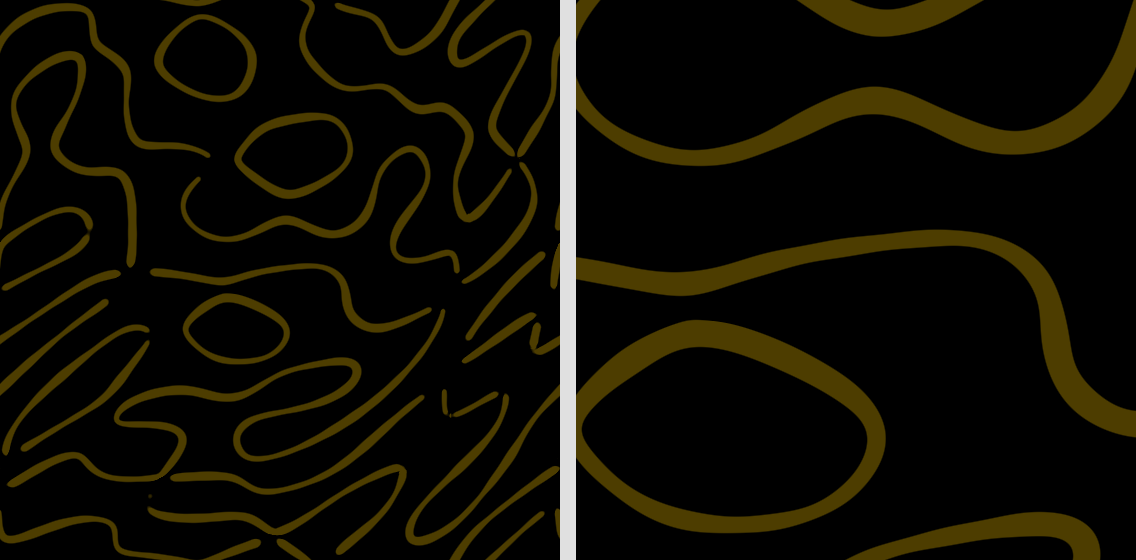
Left, the full canvas; right, a detail of the centre.
A WebGL 2 fragment shader for this pattern:

```glsl
#version 300 es
precision highp float;

uniform vec2 u_resolution;
out vec4 outColor;

const float PI = 3.14159265;
const float TAU = 2.0 * PI;

// Colours
const vec3 GROUND = vec3(0.0);
const vec3 INK = vec3(0.302, 0.239, 0.0);

// Layout of the meandering lines
const int WAVES = 24;
const float CYCLES_ACROSS = 7.3;
const float CYCLES_ALONG = 4.1;
const float GRAIN_ANGLE = 0.62;
const float RADIUS_SPREAD = 0.2;

// Slow shear that turns the lines from steep to flat over the canvas
const vec2 SHEAR = vec2(0.5, 0.42);
const vec2 SHEAR_PHASE = vec2(0.75, 0.4);

// Stroke shape
const float HALF_WIDTH = 0.0064;
const float SWELL = 0.28;
const float WOBBLE = 0.07;
const float EDGE_PIXELS = 1.4;

// Breaks where neighbouring lines come close
const float CUT_RADIUS = 14.0;
const float CUT_ANGLE = -0.7;
const float CUT_OFFSET = 0.85;
const float CUT_INSET = 0.009;
const float CUT_MIN_RATE = 8000.0;

// Search for the nearest point of a line
const int STEPS = 3;
const float MAX_STEP = 0.012;

struct Field {
    float value;
    vec2 slope;
    mat2 bend;
};

float hash(float n) {
    return fract(sin(n * 12.9898 + 4.137) * 43758.547);
}

vec2 direction(float angle) {
    return vec2(cos(angle), sin(angle));
}

// Sum of random waves with whole cycle counts, so that it wraps
Field waveField(vec2 p) {
    vec2 along = direction(GRAIN_ANGLE);
    vec2 across = vec2(along.y, -along.x);
    vec2 turn = TAU * (p.yx - SHEAR_PHASE);
    vec2 sheared = p + SHEAR * sin(turn) / TAU;
    vec2 shear = SHEAR * cos(turn);
    mat2 jacobian = mat2(1.0, shear.y, shear.x, 1.0);
    Field field = Field(0.0, vec2(0.0), mat2(0.0));
    float amplitude = sqrt(2.0 / float(WAVES));

    for (int i = 0; i < WAVES; i++) {
        float id = float(i);
        vec2 heading = direction(PI * (id + hash(id)) / float(WAVES));
        float radius = 1.0 + RADIUS_SPREAD * (2.0 * hash(id + 37.0) - 1.0);
        vec2 cycles = round(radius * (CYCLES_ACROSS * heading.x * across
                                    + CYCLES_ALONG * heading.y * along));
        float phase = TAU * (dot(cycles, sheared) + hash(id + 71.0));
        vec2 k = TAU * cycles * jacobian;
        float s = amplitude * sin(phase);
        field.value += s;
        field.slope += k * amplitude * cos(phase);
        field.bend -= outerProduct(k, k) * s;
    }
    return field;
}

// Stroke thickness drifts slowly, with a slight unevenness of the hand
float strokeHalfWidth(vec2 p) {
    float drift = sin(TAU * dot(p, vec2(2.0, 3.0)) + 2.0 * sin(TAU * dot(p, vec2(1.0, -2.0))));
    float tremor = sin(TAU * dot(p, vec2(13.0, -8.0))) * sin(TAU * dot(p, vec2(7.0, 15.0)));
    return HALF_WIDTH * (1.0 + SWELL * drift + WOBBLE * tremor);
}

// Signed distance to the zero lines of the field, broken with round ends
float strokeDistance(vec2 p) {
    vec2 foot = p;
    for (int i = 0; i < STEPS; i++) {
        Field f = waveField(foot);
        vec2 move = f.value * f.slope / max(dot(f.slope, f.slope), 1.0);
        foot -= move * min(1.0, MAX_STEP / max(length(move), 1e-6));
    }

    Field f = waveField(foot);
    float steepness = max(length(f.slope), 0.1);
    float offLine = distance(p, foot) + abs(f.value) / steepness;

    // A line is cut where its slope falls inside a disk that covers zero
    vec2 tangent = vec2(-f.slope.y, f.slope.x) / steepness;
    vec2 fromCut = f.slope - CUT_OFFSET * CUT_RADIUS * direction(CUT_ANGLE);
    float clearance = dot(fromCut, fromCut) - CUT_RADIUS * CUT_RADIUS;
    float rate = 2.0 * dot(fromCut, f.bend * tangent);
    float pastEnd = max(CUT_INSET - clearance / length(vec2(rate, CUT_MIN_RATE)), 0.0);

    return length(vec2(offLine, pastEnd)) - strokeHalfWidth(foot);
}

void main() {
    vec2 p = gl_FragCoord.xy / u_resolution;
    float edge = EDGE_PIXELS / min(u_resolution.x, u_resolution.y);
    float ink = clamp(0.5 - strokeDistance(p) / edge, 0.0, 1.0);
    outColor = vec4(mix(GROUND, INK, ink), 1.0);
}
```
